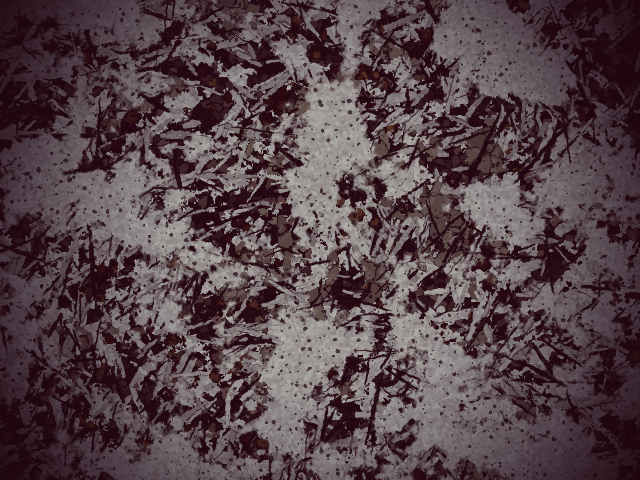
Reproduce this texture procedurally as a Shadertoy shader.

```glsl
// A thin section of volcanic rock under a microscope: pale open patches, straight
// feldspar laths over dark matrix, brown mineral grains and black needles.
// Cellular noise makes grains, scattered tapered bars make laths; a lamp vignette ends it.

const vec3 DARK_FLOOR = vec3(0.135, 0.02, 0.065);
const vec3 LAMP = vec3(0.50, 0.60, 0.545);

vec3 hash3(vec2 p) {
    vec3 q = fract(vec3(p.xyx) * vec3(0.1031, 0.1030, 0.0973));
    q += dot(q, q.yxz + 33.33);
    return fract((q.xxy + q.yzz) * q.zyx);
}

mat2 turn(float a) {
    return mat2(cos(a), sin(a), -sin(a), cos(a));
}

// Layered, self-bending sines, about -1 to 1
float waves(vec2 p) {
    float sum = 0.0, amp = 0.5;
    for (int i = 0; i < 5; i++) {
        sum += amp * sin(p.x + 1.6 * sin(p.y)) * cos(p.y * 0.8 + sin(p.x * 0.7));
        p = turn(1.1) * p * 1.9 + 3.7;
        amp *= 0.68;
    }
    return sum;
}

// Cellular noise: nearest distance, gap to the border, two random values
vec4 cells(vec2 p) {
    vec2 base = floor(p), id = base;
    float near = 9.0, next = 9.0;
    for (int y = -1; y <= 1; y++)
    for (int x = -1; x <= 1; x++) {
        vec2 c = base + vec2(x, y);
        float d = length(c + hash3(c).xy - p);
        if (d < near) { next = near; near = d; id = c; }
        else next = min(next, d);
    }
    return vec4(near, next - near, hash3(id + 71.0).xy);
}

// Scattered tapered bars in locally aligned bundles: coverage and tone
vec2 laths(vec2 p, float scale, float width, float keep, float seed) {
    p = p * scale + seed;
    vec2 base = floor(p), result = vec2(0.0);
    float soft = scale * max(0.0014, 0.7 / iResolution.y);
    for (int y = -2; y <= 2; y++)
    for (int x = -2; x <= 2; x++) {
        vec2 c = base + vec2(x, y);
        vec3 place = hash3(c), kind = hash3(c + 37.0);
        if (kind.z > keep) continue;
        float angle = 0.6 + 2.6 * waves((c - seed) * 3.2 / scale) + 1.9 * (place.z - 0.5);
        vec2 q = turn(-angle) * (p - c - place.xy);
        float halfLen = 0.4 + 1.1 * kind.x * kind.x;
        float taper = 1.0 - 0.5 * pow(abs(q.x) / halfLen, 2.0);
        float d = max(abs(q.x) - halfLen, abs(q.y) - width * (0.5 + kind.y) * taper);
        float cover = 1.0 - smoothstep(-soft, soft, d);
        float rim = 1.0 - smoothstep(soft, 3.0 * soft, d);
        result.y *= 1.0 - 0.6 * rim;
        result = vec2(max(result.x, cover), mix(result.y, 0.72 + 0.3 * place.x, cover));
    }
    return result;
}

void mainImage(out vec4 fragColor, in vec2 fragCoord) {
    vec2 p = fragCoord / iResolution.y;
    vec2 centred = p - 0.5 * iResolution.xy / iResolution.y;
    vec2 ragged = p + 0.0026 * vec2(waves(p * 110.0), waves(p.yx * 110.0 + 9.0));

    // Pale open patches of uneven outline against crowded ground
    vec4 patches = cells(p * 3.4 + 5.3 + 0.3 * vec2(waves(p * 9.0), waves(p.yx * 9.0 + 5.0)));
    float field = 0.5 * patches.x + 0.32 * waves(p * 14.0) + 0.15;
    float crowded = smoothstep(0.26, 0.38, field + 0.12 * waves(ragged * 60.0));
    vec4 mottle = cells(p * 150.0);
    float pale = 0.86 + 0.2 * mottle.z + 0.08 * waves(p * 70.0);
    vec3 tint = vec3(pale);

    // Dark matrix of small angular grains, denser away from the patches
    vec4 matrix = cells(ragged * 52.0);
    float shade = 0.02 + 0.42 * pow(matrix.z, 3.0);
    vec3 murk = shade * vec3(1.0, 0.84, 0.72) * smoothstep(0.0, 0.2, matrix.y);
    float clump = waves(ragged * 34.0 + 2.0) + 0.7 * (field - 0.45);
    tint = mix(tint, murk, crowded * smoothstep(-0.22, -0.08, clump));

    // Broad laths
    vec2 broad = laths(ragged, 14.0, 0.12, 0.85, 0.0);
    tint = mix(tint, vec3(pale * broad.y), broad.x * crowded);

    // Grey-brown grains, most common near the middle
    vec4 grey = cells(ragged * vec2(31.0, 25.0) + 13.0 + 0.25 * waves(p * 45.0));
    float greyZone = waves(p * 15.0 + 4.0) + 0.4 * exp(-12.0 * dot(centred, centred));
    float greyMask = smoothstep(0.46, 0.52, greyZone) * crowded * step(0.3, grey.z);
    vec3 greyTint = vec3(0.47, 0.46, 0.39) * (0.75 + 0.35 * grey.w);
    tint = mix(tint, greyTint * (0.2 + 0.8 * smoothstep(0.02, 0.13, grey.y)), greyMask);

    // Fine laths
    vec2 fine = laths(ragged, 23.0, 0.12, 0.8, 40.0);
    tint = mix(tint, vec3(pale * fine.y), fine.x * crowded * (1.0 - 0.8 * greyMask));

    // Rusty grains with dark rims, in clusters
    vec4 rust = cells(ragged * 32.0 + 50.0 + 0.25 * waves(p * 60.0));
    float rustZone = smoothstep(0.28, 0.36, waves(p * 23.0 + 11.0)) * step(0.3, rust.z);
    float rustMask = rustZone * crowded * (1.0 - smoothstep(0.5, 0.58, rust.x));
    vec3 rustTint = mix(vec3(0.08, 0.02, 0.0), vec3(0.46, 0.31, 0.14), rust.w * rust.w);
    rustTint *= 1.0 - 0.9 * smoothstep(0.2, 0.42, rust.x + 0.15 * waves(p * 120.0));
    tint = mix(tint, rustTint, rustMask);

    // Black needles and slivers, then specks of mixed size
    float needle = laths(ragged, 13.0, 0.05, 0.45, 90.0).x;
    float sliver = laths(ragged, 27.0, 0.06, 0.4, 140.0).x;
    tint *= 1.0 - 0.95 * max(needle, sliver) * smoothstep(0.24, 0.34, field);
    vec4 speck = cells(ragged * 60.0 + 7.0);
    float dot_size = 0.04 + 0.2 * pow(speck.w, 3.0);
    tint *= 1.0 - 0.7 * step(0.4, speck.z) * (1.0 - smoothstep(dot_size, dot_size + 0.1, speck.x));

    // Lamp falloff, cooler toward the rim
    float lamp = 1.0 - smoothstep(0.25, 0.93, length(centred));
    vec3 light = mix(LAMP * vec3(0.93, 0.97, 1.08), LAMP, lamp) * lamp;
    fragColor = vec4(DARK_FLOOR * (0.85 + 0.15 * lamp) + tint * light, 1.0);
}
```
